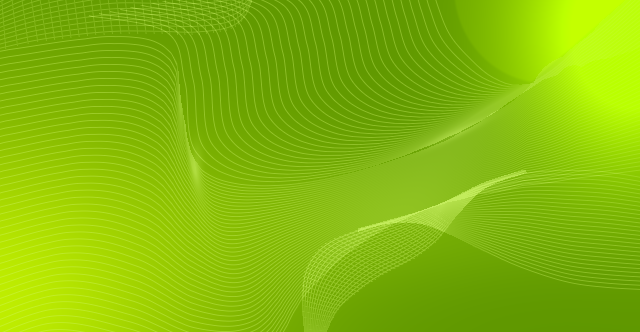
Give the GLSL for this background, as a WebGL 2 fragment shader.

```glsl
#version 300 es
precision highp float;
uniform vec2 u_resolution;
out vec4 outColor;

float cross2(vec2 a, vec2 b) { return a.x * b.y - a.y * b.x; }

float spot(vec2 p, vec2 center, vec2 radius) {
  vec2 d = (p - center) / radius;
  return exp(-dot(d, d));
}

// Coverage of evenly numbered lines; fades to the mean where they crowd
float lineCover(float v, float gap, float pixel) {
  float halfWidth = 0.0052;
  float sharp = clamp((halfWidth - abs(fract(v) - 0.5) * gap) / pixel + 0.5, 0.0, 1.0);
  float mean = min(2.0 * halfWidth / max(gap, 0.001), 1.0);
  return mix(mean, sharp, smoothstep(1.2 * pixel, 2.6 * pixel, gap));
}

// Ruled sheet between two Catmull-Rom edges, held as xy and zw: find the
// rulings through p, then draw the lines that run along and across
float sheet(vec2 p, vec2[9] A, vec2[9] B, float along, float across, float pixel) {
  const int STEPS = 4;
  float cover = 0.0;
  vec4 k0 = vec4(A[0], B[0]), k1 = k0, k2 = vec4(A[1], B[1]);
  for (int i = 0; i < 8; i++) {
    int next = min(i + 2, 8);
    vec4 k3 = vec4(A[next], B[next]);
    vec4 c1 = 0.5 * (k2 - k0);
    vec4 c2 = k0 - 2.5 * k1 + 2.0 * k2 - 0.5 * k3;
    vec4 c3 = 0.5 * (3.0 * (k1 - k2) + k3 - k0);
    vec4 e0 = k1;
    float f0 = cross2(e0.zw - e0.xy, p - e0.xy);
    for (int n = 1; n <= STEPS; n++) {
      float u = float(n) / float(STEPS);
      vec4 e1 = k1 + u * (c1 + u * (c2 + u * c3));
      float f1 = cross2(e1.zw - e1.xy, p - e1.xy);
      if ((f0 < 0.0) != (f1 < 0.0)) {
        u += (f0 / (f0 - f1) - 1.0) / float(STEPS);
        vec4 e = k1 + u * (c1 + u * (c2 + u * c3));
        vec2 ruling = e.zw - e.xy;
        float size = dot(ruling, ruling);
        float t = dot(p - e.xy, ruling) / max(size, 1e-6);
        // A collapsed ruling has no direction and is skipped
        if (size > 4e-4 && t >= 0.0 && t <= 1.0) {
          vec4 slope = c1 + u * (2.0 * c2 + u * 3.0 * c3);
          vec2 tangent = mix(slope.xy, slope.zw, t);
          float area = abs(cross2(ruling, tangent));
          float c = lineCover(t * along, area / max(length(tangent), 1e-4) / along, pixel);
          if (across > 0.0) {
            float gap = area * 8.0 / sqrt(size) / across;
            c = max(c, 0.8 * lineCover((float(i) + u) / 8.0 * across, gap, pixel));
          }
          cover = 1.0 - (1.0 - cover) * (1.0 - c);
        }
      }
      e0 = e1; f0 = f1;
    }
    k0 = k1; k1 = k2; k2 = k3;
  }
  return cover;
}

void main() {
  // Canvas spans 7.68 by 4 units
  vec2 p = gl_FragCoord.xy / u_resolution * vec2(7.68, 4.0);
  float pixel = 4.0 / u_resolution.y;

  // Soft green ground with lime light at the left and upper right
  vec3 color = mix(vec3(0.37, 0.59, 0.0), vec3(0.46, 0.68, 0.02),
    spot(p, vec2(4.6, 1.3), vec2(2.8, 0.9)));
  color = mix(color, vec3(0.77, 0.95, 0.0), 0.95 * spot(p, vec2(-0.2, 0.3), vec2(3.0, 2.4)));
  float light = 1.35 * spot(p, vec2(7.6, 3.6), vec2(1.35, 1.65));
  color = mix(color, vec3(0.73, 1.0, 0.0), min(light, 1.0));
  color = mix(color, vec3(0.37, 0.59, 0.0), 0.7 * spot(p, vec2(6.6, 0.0), vec2(2.0, 0.8)));

  // Faint translucent lobe above the rising band
  float lobe = length((p - vec2(6.55, 4.15)) / vec2(1.1, 1.15)) - 1.0;
  float above = smoothstep(-0.02, 0.02, p.y - 3.03 - 0.88 * (p.x - 6.4));
  color += vec3(0.04, 0.04, 0.0) * above * (1.0 - smoothstep(-0.02, 0.02, lobe));

  // Broad wave from the left arcs into the rising band
  float lines = 0.40 * sheet(p,
    vec2[9](vec2(-0.2, 3.4), vec2(1.4, 3.6), vec2(2.06, 3.4), vec2(2.19, 2.7), vec2(2.42, 1.97),
      vec2(3.3, 1.78), vec2(4.6, 2.03), vec2(5.9, 2.64), vec2(7.9, 4.3)),
    vec2[9](vec2(-0.2, -0.4), vec2(0.6, -0.1), vec2(1.5, -0.25), vec2(2.4, -0.5), vec2(3.2, -0.3),
      vec2(3.72, 0.5), vec2(4.55, 1.2), vec2(5.75, 1.66), vec2(7.9, 1.95)), 44.0, 0.0, pixel);
  // Hanging curves in the upper middle
  if (p.x > 0.9 && p.y > 1.6) lines += 0.40 * sheet(p,
    vec2[9](vec2(5.1, 4.6), vec2(5.2, 4.3), vec2(5.3, 3.95), vec2(5.45, 3.6), vec2(5.7, 3.3),
      vec2(5.95, 3.08), vec2(6.25, 2.98), vec2(6.7, 3.1), vec2(7.9, 3.5)),
    vec2[9](vec2(1.0, 3.8), vec2(1.95, 3.6), vec2(2.17, 3.0), vec2(2.3, 2.15), vec2(3.0, 1.8),
      vec2(4.2, 1.92), vec2(5.5, 2.4), vec2(6.4, 3.0), vec2(7.9, 4.4)), 32.0, 0.0, pixel);
  // Netted fold at the lower centre
  if (abs(p.x - 5.0) < 1.5 && p.y < 2.05) lines += 0.45 * sheet(p,
    vec2[9](vec2(3.66, -0.1), vec2(3.62, 0.35), vec2(3.66, 0.75), vec2(3.88, 1.05), vec2(4.3, 1.24),
      vec2(4.8, 1.38), vec2(5.3, 1.56), vec2(5.8, 1.8), vec2(6.3, 1.96)),
    vec2[9](vec2(3.88, -0.1), vec2(4.05, 0.25), vec2(4.32, 0.5), vec2(4.62, 0.7), vec2(4.95, 0.87),
      vec2(5.25, 1.1), vec2(5.5, 1.42), vec2(5.84, 1.74), vec2(6.32, 1.92)), 16.0, 56.0, pixel);
  // Fan sweeping to the lower right
  if (p.x > 4.2 && abs(p.y - 1.25) < 0.85) lines += 0.38 * sheet(p,
    vec2[9](vec2(4.3, 1.25), vec2(4.7, 1.36), vec2(5.1, 1.48), vec2(5.45, 1.62), vec2(5.8, 1.78),
      vec2(6.3, 1.93), vec2(6.8, 1.97), vec2(7.3, 1.95), vec2(7.9, 1.85)),
    vec2[9](vec2(4.3, 1.21), vec2(4.7, 1.31), vec2(5.05, 1.3), vec2(5.4, 1.17), vec2(5.8, 0.97),
      vec2(6.25, 0.76), vec2(6.8, 0.58), vec2(7.3, 0.51), vec2(7.9, 0.48)), 28.0, 0.0, pixel);
  // Netted band along the upper left
  if (p.x < 3.2 && p.y > 3.2) lines += 0.32 * sheet(p,
    vec2[9](vec2(-0.2, 3.9), vec2(0.3, 4.15), vec2(0.8, 4.3), vec2(1.3, 4.4), vec2(1.8, 4.4),
      vec2(2.2, 4.4), vec2(2.6, 4.4), vec2(2.9, 4.35), vec2(3.1, 4.3)),
    vec2[9](vec2(-0.2, 3.35), vec2(0.4, 3.48), vec2(0.9, 3.55), vec2(1.4, 3.59), vec2(1.9, 3.59),
      vec2(2.35, 3.58), vec2(2.75, 3.64), vec2(2.95, 3.8), vec2(3.06, 4.1)), 12.0, 40.0, pixel);

  // Glints where the curves gather
  lines += 0.22 * spot(p, vec2(2.36, 2.02), vec2(0.07, 0.25));
  vec2 tilted = mat2(0.9, -0.43, 0.43, 0.9) * (p - vec2(5.5, 2.4));
  lines += 0.25 * spot(tilted, vec2(0.0), vec2(0.4, 0.05));
  lines *= 1.0 - 0.6 * min(light, 1.0);
  color = mix(color, vec3(0.82, 0.97, 0.42), min(lines, 0.85));
  outColor = vec4(clamp(color, 0.0, 1.0), 1.0);
}
```
